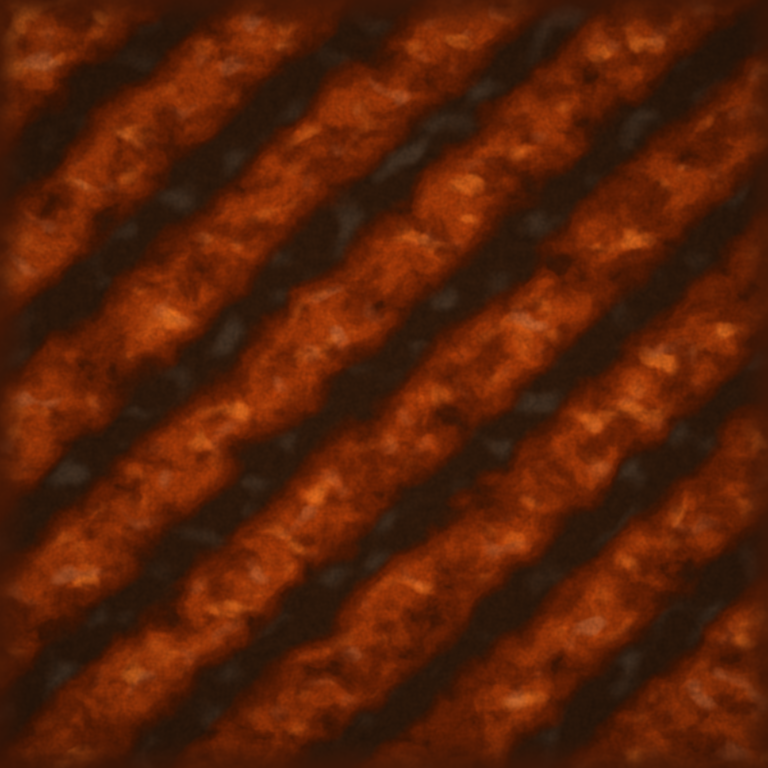
Reproduce this texture procedurally as a WebGL 2 fragment shader.

```glsl
#version 300 es
precision highp float;

uniform vec2 u_resolution;
out vec4 fragColor;

const float STRIPE_SLOPE = 0.93;
const float STRIPE_PERIOD = 0.2337;

const vec3 CHAR = vec3(0.170, 0.088, 0.036);
const vec3 COAL = vec3(0.285, 0.220, 0.165);
const vec3 RIM = vec3(0.270, 0.095, 0.025);
const vec3 EMBER = vec3(0.255, 0.082, 0.010);
const vec3 RUST = vec3(0.380, 0.115, 0.010);
const vec3 ORANGE = vec3(0.560, 0.190, 0.025);
const vec3 GLOW = vec3(0.700, 0.290, 0.065);
const vec3 SPARK = vec3(0.900, 0.460, 0.140);
const vec3 GLOSS = vec3(0.700, 0.400, 0.240);

vec2 hash22(vec2 p) {
    vec3 q = fract(p.xyx * vec3(0.1031, 0.1030, 0.0973));
    q += dot(q, q.yzx + 33.33);
    return fract((q.xx + q.yz) * q.zy);
}

float cornerSlope(vec2 cell, vec2 offset) {
    return dot(hash22(cell) * 2.0 - 1.0, offset);
}

// Gradient noise, roughly -0.7 to 0.7
float noise(vec2 p) {
    vec2 i = floor(p);
    vec2 f = p - i;
    vec2 w = f * f * f * (f * (f * 6.0 - 15.0) + 10.0);
    vec2 e = vec2(1.0, 0.0);
    float low = mix(cornerSlope(i, f), cornerSlope(i + e, f - e), w.x);
    float high = mix(cornerSlope(i + e.yx, f - e.yx), cornerSlope(i + 1.0, f - 1.0), w.x);
    return mix(low, high, w.y);
}

float fbm(vec2 p) {
    float sum = 0.0;
    float amplitude = 1.0;
    for (int octave = 0; octave < 4; octave++) {
        sum += amplitude * noise(p);
        p = mat2(1.6, 1.2, -1.2, 1.6) * p + 7.3;
        amplitude *= 0.45;
    }
    return sum;
}

vec2 warp(vec2 p, float frequency, float amount) {
    vec2 q = p * frequency;
    return p + amount * vec2(fbm(q + 3.1), fbm(q + 41.7));
}

// Diagonal stripe coordinate: whole numbers lie on groove centres
float stripeCoord(vec2 p) {
    return (1.0 - p.y + STRIPE_SLOPE * p.x) / STRIPE_PERIOD - 0.02;
}

// Distance from the nearest groove, with the outer corners left solid
float grooveDistance(float t) {
    float nearest = clamp(floor(t + 0.5), 1.0, 7.0);
    return min(abs(t - nearest), 0.5);
}

vec3 heatColor(float heat) {
    vec3 c = mix(CHAR, EMBER, smoothstep(0.02, 0.20, heat));
    c = mix(c, RUST, smoothstep(0.16, 0.42, heat));
    c = mix(c, ORANGE, smoothstep(0.42, 0.86, heat));
    return mix(c, GLOW, smoothstep(0.86, 1.25, heat));
}

void main() {
    vec2 p = gl_FragCoord.xy / u_resolution;
    vec2 painted = warp(p, 14.0, 0.014);

    // Ridges with wavering sides
    float wobble = 0.10 * noise(painted * 11.0 + 5.0) + 0.07 * noise(painted * 25.0);
    float d = grooveDistance(stripeCoord(painted)) + wobble;
    float ridge = smoothstep(0.05, 0.37, d);

    // Lumps and creases along each ridge
    float lump = fbm(painted * vec2(11.0, 13.0) + 19.0);
    float folds = fbm(painted * vec2(24.0, 29.0) + 53.0);
    float heat = ridge * max(0.66 + 0.80 * lump + 0.50 * folds, 0.16);
    vec3 color = heatColor(heat);

    // Bright, soft-edged highlights on the crests
    vec2 blob = warp(p, 20.0, 0.012);
    float crest = smoothstep(0.20, 0.42, d) * smoothstep(-0.25, 0.20, lump);
    float spark = smoothstep(0.10, 0.36, noise(blob * vec2(20.0, 27.0) + 71.0));
    float gloss = smoothstep(0.10, 0.40, noise(blob * vec2(26.0, 30.0) + 113.0));
    color = mix(color, SPARK, 0.60 * crest * spark);
    color = mix(color, GLOSS, 0.50 * crest * gloss);

    // Grey coals inside the grooves
    float groove = 1.0 - smoothstep(0.05, 0.19, d);
    float coal = smoothstep(0.00, 0.42, noise(blob * vec2(19.0, 22.0) + 151.0));
    color = mix(color, COAL, 0.60 * groove * coal);

    // Brush grain
    float grain = noise(painted * 85.0) + 0.9 * noise(p * 200.0);
    color *= 1.0 + 0.17 * grain;

    // Worn rim and darker corners
    vec2 inset = min(p, 1.0 - p);
    float edge = min(inset.x, inset.y) + 0.012 * noise(p * 18.0);
    color = mix(RIM, color, mix(0.25, 1.0, smoothstep(-0.005, 0.045, edge)));
    vec2 centred = p - 0.5;
    color *= 1.06 - 0.50 * dot(centred, centred);

    fragColor = vec4(color, 1.0);
}
```
